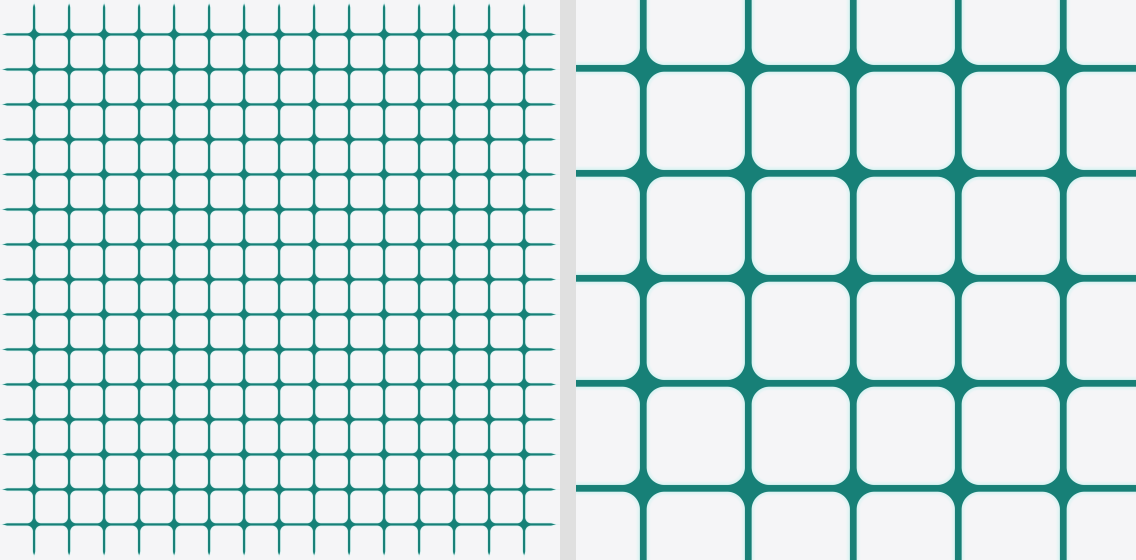
Left, the full canvas; right, a detail of the centre.
Reproduce this pattern procedurally as a Shadertoy shader.

```glsl
// Square teal lattice with filleted crossings and tapered loose ends on pale paper.
#define CELLS 16.0
#define SHIFT vec2(-0.026, 0.016)
#define HALF_LINE 0.032
#define FILLET 0.17
#define TAPER_LENGTH 0.25
#define TAPER_INSET 0.06
#define HALO_WIDTH 0.045
#define HALO_AMOUNT 0.6
#define PAPER vec3(0.96, 0.96, 0.97)
#define HALO vec3(0.80, 0.95, 0.94)
#define TEAL vec3(0.09, 0.50, 0.465)

// Signed distance to a cross of two lines with rounded inner corners.
float filletedCross(vec2 p) {
    vec2 q = HALF_LINE + FILLET - abs(p);
    return FILLET - length(max(q, 0.0)) - min(max(q.x, q.y), 0.0);
}

// Signed distance to the lattice, in cells; the outer cells stay open.
float lattice(vec2 g) {
    vec2 crossing = clamp(floor(g + 0.5), 1.0, CELLS - 1.0);
    float d = filletedCross(g - crossing);

    // Thin the lines to points near the canvas border.
    vec2 border = min(g, CELLS - g);
    float edge = min(border.x, border.y);
    return d + TAPER_INSET * (1.0 - smoothstep(0.0, TAPER_LENGTH, edge));
}

void mainImage(out vec4 fragColor, in vec2 fragCoord) {
    vec2 grid = fragCoord / iResolution.xy * CELLS - SHIFT;
    float pixel = CELLS / min(iResolution.x, iResolution.y);
    float d = lattice(grid);

    // Faint tinted fringe beneath the solid line.
    float fringe = HALO_AMOUNT * (1.0 - smoothstep(0.0, HALO_WIDTH, d));
    float ink = 1.0 - smoothstep(-0.65 * pixel, 0.65 * pixel, d);

    vec3 color = mix(PAPER, HALO, fringe);
    color = mix(color, TEAL, ink);
    fragColor = vec4(color, 1.0);
}
```
